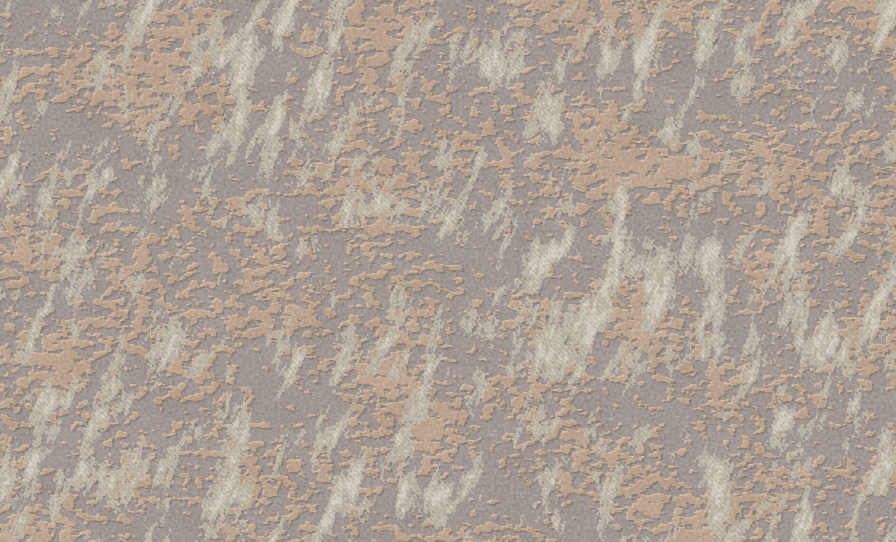
Give the GLSL for this texture, as a WebGL 2 fragment shader.

```glsl
#version 300 es
precision highp float;

uniform vec2 u_resolution;
out vec4 fragColor;

#define GROUND vec3(0.625, 0.590, 0.572)
#define COPPER vec3(0.742, 0.645, 0.557)
#define PALE vec3(0.735, 0.708, 0.652)
#define BRIGHT vec3(0.830, 0.805, 0.755)
#define FLAKE_FREQ vec2(36.0, 58.0)
#define FLAKE_LEVEL 0.11
#define STREAK_FREQ vec2(19.0, 7.5)
#define STREAK_LEVEL 0.21
#define STREAK_LEAN 0.32
#define WEAVE_FREQ 105.0
#define RELIEF 0.075
#define GRAIN 0.075

vec2 gradientAt(vec2 cell) {
    vec3 h = fract(cell.xyx * vec3(0.1031, 0.1030, 0.0973));
    h += dot(h, h.yzx + 33.33);
    float angle = 6.28318 * fract((h.x + h.y) * h.z);
    return vec2(cos(angle), sin(angle));
}

float gradientNoise(vec2 p) {
    vec2 i = floor(p), f = p - i;
    vec2 w = f * f * f * (f * (f * 6.0 - 15.0) + 10.0);
    vec2 e = vec2(1.0, 0.0);
    float a = dot(gradientAt(i), f);
    float b = dot(gradientAt(i + e), f - e);
    float c = dot(gradientAt(i + e.yx), f - e.yx);
    float d = dot(gradientAt(i + 1.0), f - 1.0);
    return mix(mix(a, b, w.x), mix(c, d, w.x), w.y);
}

float fbm(vec2 p, int octaves) {
    float sum = 0.0, amplitude = 1.0;
    for (int i = 0; i < octaves; i++) {
        sum += amplitude * gradientNoise(p);
        p = mat2(1.92, 0.36, -0.36, 1.92) * p + 17.3;
        amplitude *= 0.55;
    }
    return sum;
}

// Small flat flakes, gathered into loose clusters
float flakeField(vec2 p) {
    float cluster = fbm(p * vec2(5.0, 6.5) + 41.0, 2);
    return fbm(p * FLAKE_FREQ, 3) + 0.7 * cluster - FLAKE_LEVEL;
}

// Tall leaning streaks with ragged edges
float streakField(vec2 p) {
    float sway = 0.025 * gradientNoise(p * 4.0 + 9.0);
    vec2 q = vec2(p.x - STREAK_LEAN * p.y + sway, p.y) + 3.7;
    float body = fbm(q * STREAK_FREQ, 2);
    float ragged = fbm(q * vec2(75.0, 36.0), 3);
    float region = gradientNoise(p * 3.2 + 23.0);
    return body + 0.42 * ragged + 0.3 * region - STREAK_LEVEL;
}

// Fine twill of crossed diagonal threads
float weave(vec2 p) {
    vec2 thread = 6.28318 * WEAVE_FREQ * vec2(p.x + p.y, p.x - p.y);
    return sin(thread.x) * (0.6 + 0.4 * sin(thread.y));
}

void main() {
    vec2 p = gl_FragCoord.xy / u_resolution.y;
    float pixel = 1.0 / u_resolution.y;

    float cloth = weave(p);
    float grain = gradientNoise(p * 170.0 + 5.0);
    float cloud = fbm(p * vec2(9.0, 14.0) + 61.0, 3);

    // Ground with slow tonal drift
    vec3 color = GROUND + 0.022 * cloud + 0.010 * cloth;

    // Copper flakes, darker along their rims and lit from the upper left
    float soft = 0.07 + 18.0 * pixel;
    float field = flakeField(p);
    float flake = smoothstep(-soft, soft, field);
    float lit = smoothstep(-soft, soft, flakeField(p + vec2(-0.003, 0.003)));
    float rim = 4.0 * flake * (1.0 - flake);
    color = mix(color, COPPER + 0.03 * cloud, 0.92 * flake);
    color += RELIEF * (flake - lit) - 0.045 * rim;

    // Pale streaks: thin where faint, bright in the cores
    float streak = streakField(p);
    float threadbare = streak + 0.05 * cloth + 0.12 * grain;
    float cover = smoothstep(-0.06, 0.09, threadbare);
    float core = smoothstep(0.16, 0.50, threadbare);
    vec3 paint = mix(PALE, BRIGHT, core) + 0.022 * cloth;
    color = mix(color, paint, 0.92 * cover);

    color += GRAIN * grain;
    fragColor = vec4(clamp(color, 0.0, 1.0), 1.0);
}
```
